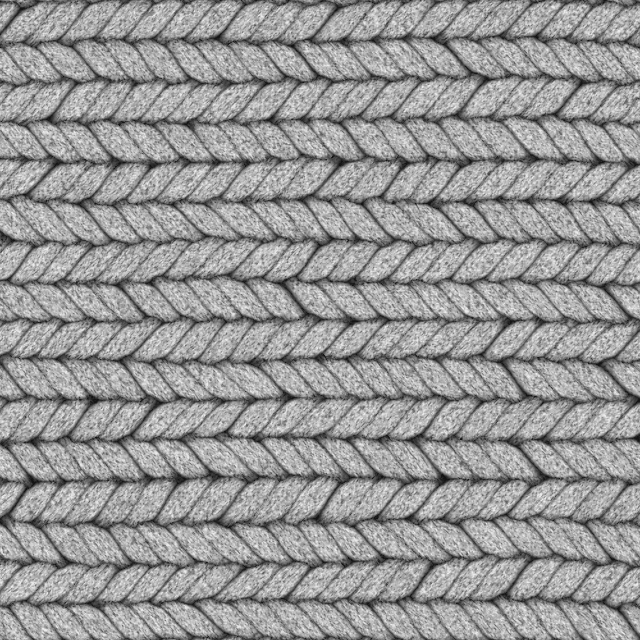
Reproduce this texture procedurally as a three.js fragment shader.

```glsl
// Chunky grey wool knit: 16 rows of slanted, overlapping strands, about 20 across,
// leaning left and right in alternate rows. Each strand is a curved rounded bump;
// the highest one wins, and its margin over the runner-up draws the grooves.
varying vec2 vUv;

float hash(vec2 p) {
  return fract(sin(dot(p, vec2(127.1, 311.7))) * 43758.5453);
}

float noise(vec2 p) {
  vec2 i = floor(p), f = fract(p);
  f = f * f * (3.0 - 2.0 * f);
  return mix(mix(hash(i), hash(i + vec2(1.0, 0.0)), f.x),
             mix(hash(i + vec2(0.0, 1.0)), hash(i + vec2(1.0, 1.0)), f.x), f.y);
}

// Height of one strand; across and along are measured from its centre
float strandHeight(float across, float along, vec2 id) {
  float halfWidth = mix(0.54, 0.62, hash(id + 3.7));
  float halfLength = mix(0.59, 0.65, hash(id + 8.2));
  float t = across / halfWidth;
  float v = abs(along) / halfLength;
  return 1.0 - t * t - pow(v, 2.8) + 0.08 * (hash(id + 5.1) - 0.5);
}

void main() {
  // Hand-made waviness of the rows
  vec2 p = vUv * vec2(20.0, 16.0) + vec2(0.0, 0.03);
  p.y += 0.24 * (noise(vec2(vUv.x * 6.0, vUv.y * 7.0) + 20.0) - 0.5);

  // Find the top two strands among the neighbouring rows
  float top = -9.0, second = -9.0, lean = 1.0, rowEdge = 0.0;
  vec2 topId = vec2(0.0);
  for (int r = -1; r <= 1; r++) {
    float row = floor(p.y) + float(r);
    float dir = mod(row, 2.0) < 0.5 ? -1.0 : 1.0;
    float along = p.y - row - 0.5;
    float slant = 0.95 * along + 1.1 * along * along * along;
    float stretch = 0.5 * noise(vec2(p.x * 0.35, row * 7.3 + 4.0));
    float u = p.x + stretch - dir * slant + hash(vec2(row, 9.0));
    for (int s = -1; s <= 1; s++) {
      vec2 id = vec2(floor(u) + float(s), row);
      float centre = id.x + 0.5 + 0.26 * (hash(id) - 0.5);
      float tilt = 0.25 * (hash(id + 2.3) - 0.5) * along;
      float h = strandHeight(u - centre - tilt, along, id);
      if (h > top) {
        second = top;
        top = h;
        topId = id;
        lean = dir;
        rowEdge = abs(along);
      } else {
        second = max(second, h);
      }
    }
  }

  // Soft rounded body, blurred grooves and deep shadows between rows
  float shade = mix(0.20, 0.685, smoothstep(-0.35, 0.55, top));
  shade *= mix(0.66, 1.0, smoothstep(-0.1, 0.65, top - second));
  shade *= 1.0 - 0.42 * smoothstep(0.30, 0.58, rowEdge);
  shade *= mix(0.98, 1.02, hash(topId + 6.4));

  // Fine wool fibres and flecks running along the strand
  vec2 axis = normalize(vec2(lean * 0.9, 1.0));
  vec2 fibre = vec2(dot(vUv, vec2(axis.y, -axis.x)), dot(vUv, axis));
  fibre += 0.004 * noise(vUv * 60.0) + hash(topId);
  float flecks = noise(fibre * vec2(480.0, 230.0)) - 0.5;
  float threads = noise(fibre * vec2(340.0, 60.0) + 31.0) - 0.5;
  float fuzz = noise(vUv * 500.0) - 0.5;
  float grain = 0.30 * flecks + 0.12 * threads + 0.22 * fuzz;
  grain -= 0.08 * smoothstep(0.18, 0.42, -flecks);
  shade += (grain + 0.02) * mix(0.4, 1.0, smoothstep(0.0, 0.6, top));

  gl_FragColor = vec4(vec3(clamp(shade, 0.08, 0.92)), 1.0);
}
```
